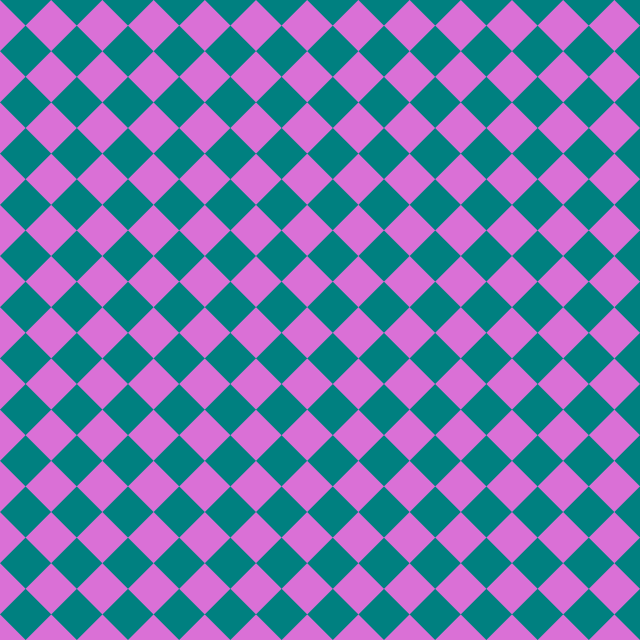
Reproduce this pattern procedurally as a WebGL 2 fragment shader.

```glsl
#version 300 es
precision highp float;

uniform vec2 u_resolution;
out vec4 outColor;

#define REPEATS 12.5
#define TEAL vec3(0.0, 0.502, 0.502)
#define ORCHID vec3(0.855, 0.439, 0.839)

// Signed distance to the diamond centred in each unit cell, negative inside
float diamondDistance(vec2 p) {
    vec2 offset = abs(fract(p) - 0.5);
    return (offset.x + offset.y - 0.5) * inversesqrt(2.0);
}

void main() {
    float canvasSize = min(u_resolution.x, u_resolution.y);
    vec2 cellPos = gl_FragCoord.xy / canvasSize * REPEATS;

    // Blend across one pixel, measured in cells
    float pixelWidth = REPEATS / canvasSize;
    float orchidCover = clamp(diamondDistance(cellPos) / pixelWidth + 0.5, 0.0, 1.0);

    outColor = vec4(mix(TEAL, ORCHID, orchidCover), 1.0);
}
```
